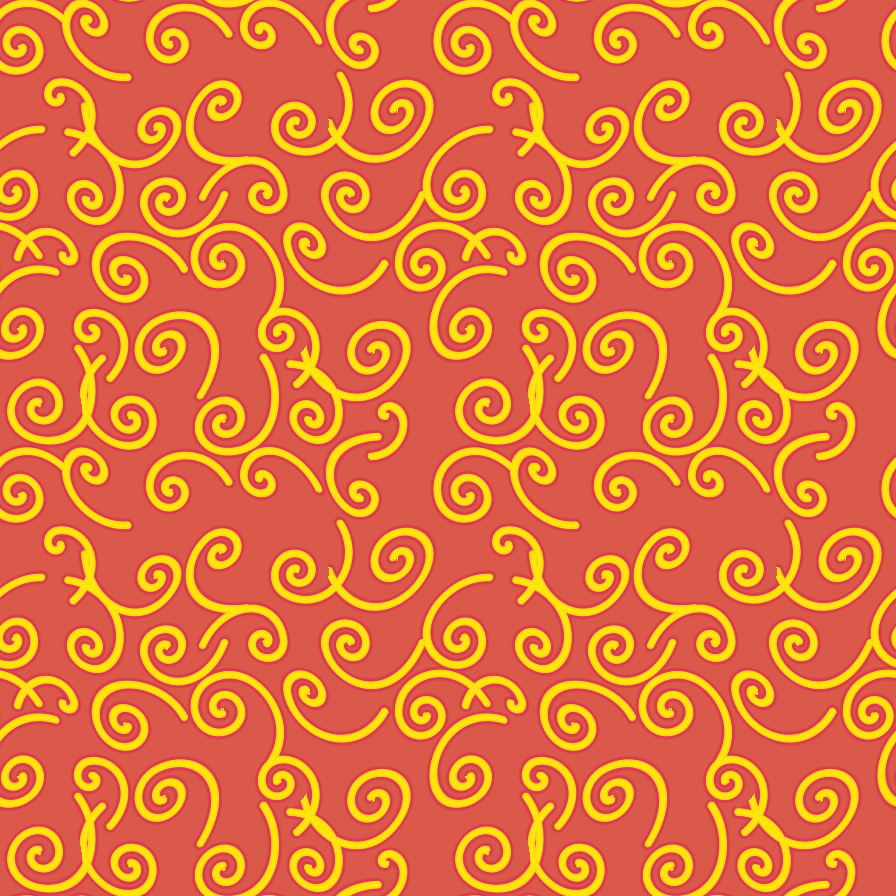
This pattern is drawn by a WebGL 2 fragment shader. Its source:

```glsl
#version 300 es
precision highp float;

uniform vec2 u_resolution;
out vec4 outColor;

#define REPEATS 2.0       // tiles across the canvas
#define COLUMNS 5.0       // curls per tile row
#define ROWS 6.0          // must be even, each row shifts by half a cell
#define JITTER 0.46       // scatter of the curl centres
#define HALF_WIDTH 0.0086 // of the stroke, in tiles
#define PITCH 0.47        // share of the radius lost per turn
#define FLARE 0.45        // turns over which an arm opens outwards
#define MAX_RADIUS 0.115
#define MAX_REACH 0.14
#define OVERSHOOT 0.03    // tip length hidden by the next curl
#define WARP 0.012
#define SEED 7.0

const float TAU = 6.2831853;

const vec3 GROUND = vec3(0.86, 0.35, 0.29);
const vec3 FRINGE = vec3(0.85, 0.24, 0.29);
const vec3 GOLD   = vec3(0.99, 0.82, 0.12);
const vec3 YELLOW = vec3(1.00, 0.90, 0.04);

// Hash of a skewed grid cell that wraps at the tile edges
vec4 cellHash(vec2 cell) {
    float row = mod(cell.y, ROWS);
    vec2 id = vec2(mod(cell.x + 0.5 * (cell.y - row), COLUMNS), row) + SEED;
    vec4 v = fract(id.xyxy * vec4(0.1031, 0.103, 0.0973, 0.1099));
    v += dot(v, v.wzxy + 33.33);
    return fract((v.xxyz + v.yzzw) * v.zywx);
}

vec2 centreOf(vec2 cell, vec4 h) {
    vec2 grid = vec2(cell.x + 0.5 * cell.y, cell.y);
    return (grid + 0.5 + JITTER * (h.xy - 0.5)) / vec2(COLUMNS, ROWS);
}

float weightOf(vec4 h) { return mix(0.5, 1.6, h.z); }

// Stroke distance in x, radius of the covered inside minus rho in y.
// The frame of q has the arm's tip on its positive x axis.
vec2 spiral(vec2 q, float radius, float gap) {
    float pitch = clamp(0.034 / radius, PITCH, 0.9);
    float lastTurn = 0.88 / pitch;
    float rho = length(q);
    float turn = fract(atan(q.y, q.x) / TAU);

    // Round caps at the arm's tip and the inner end
    float a = TAU * lastTurn;
    float d = min(length(q - vec2(radius + gap, 0.0)),
                  length(q - 0.12 * radius * vec2(cos(a), sin(a))));

    // Outer turn with its flaring arm
    float open = max(1.0 - turn / FLARE, 0.0);
    float outer = radius * (1.0 - pitch * turn) + gap * open * open;
    float slope = (radius * pitch + 2.0 * gap * open / FLARE) / TAU;
    if (turn < lastTurn) d = min(d, abs(rho - outer) * rho / length(vec2(rho, slope)));

    // Inner turn
    float inner = radius * (1.0 - pitch * (turn + 1.0));
    slope = radius * pitch / TAU;
    if (turn + 1.0 < lastTurn) d = min(d, abs(rho - inner) * rho / length(vec2(rho, slope)));

    return vec2(d, min(outer, radius) - rho);
}

// Distance to the nearest stroke; a curl hides foreign arms inside it
float curlDistance(vec2 p) {
    float d = 1.0;
    for (int k = 0; k < 9; k++) {
        vec2 cell;
        cell.y = floor(p.y * ROWS) + float(k / 3 - 1);
        cell.x = floor(p.x * COLUMNS - 0.5 * cell.y) + float(k % 3 - 1);
        vec4 h = cellHash(cell);
        vec2 centre = centreOf(cell, h);
        vec2 q = p - centre;
        if (length(q) > MAX_REACH + OVERSHOOT + 0.02) continue;

        // Share the space with six neighbours, aim at the roomiest one
        float radius = MAX_RADIUS, reach = 0.0;
        vec2 aim = vec2(1.0, 0.0), hop = vec2(1.0, 0.0);
        for (int n = 0; n < 6; n++) {
            vec4 other = cellHash(cell + hop);
            vec2 way = centreOf(cell + hop, other) - centre;
            float share = weightOf(h) / (weightOf(h) + weightOf(other));
            float room = length(way) * share - 0.006;
            radius = min(radius, room);
            if (room < MAX_REACH && room > reach) {
                reach = room;
                aim = normalize(way);
            }
            hop = vec2(-hop.y, hop.x + hop.y);
        }
        radius = max(radius, 0.03);
        float gap = max(reach - radius, 0.0) + OVERSHOOT;

        float hand = h.w < 0.5 ? -1.0 : 1.0;
        vec2 local = vec2(dot(aim, q), hand * (aim.x * q.y - aim.y * q.x));
        vec2 curl = spiral(local, radius, gap);
        if (curl.y > 0.0) return curl.x;
        d = min(d, curl.x);
    }
    return d;
}

void main() {
    vec2 p = gl_FragCoord.xy / u_resolution * REPEATS;
    p += WARP * sin(TAU * (2.0 * p.yx + vec2(0.1, 0.6)));
    float d = curlDistance(p);

    // Stroke with a bright core and a thin dark fringe
    float soft = 0.6 * REPEATS / min(u_resolution.x, u_resolution.y);
    float fringe = 1.0 - smoothstep(HALF_WIDTH + 0.004, HALF_WIDTH + 0.009, d);
    float core = 1.0 - smoothstep(0.3 * HALF_WIDTH, 0.8 * HALF_WIDTH, d);
    float ink = 1.0 - smoothstep(HALF_WIDTH - soft, HALF_WIDTH + soft, d);
    vec3 color = mix(GROUND, FRINGE, fringe);
    color = mix(color, mix(GOLD, YELLOW, core), ink);
    outColor = vec4(color, 1.0);
}
```
